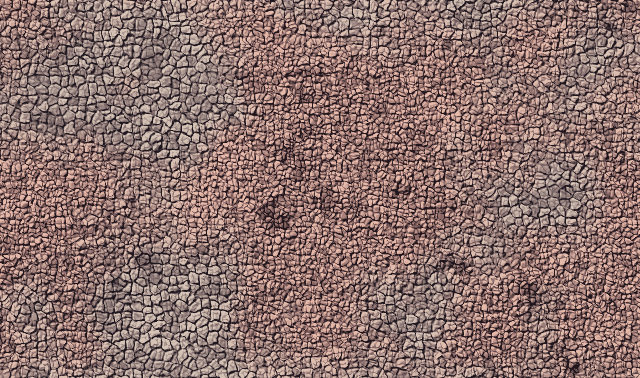
Give the GLSL for this texture, as a Shadertoy shader.

```glsl
const vec3 SHADOW = vec3(0.12, 0.09, 0.115);
const vec3 EARTH = vec3(0.55, 0.45, 0.44);
const vec3 SUNLIT = vec3(0.86, 0.76, 0.70);
const vec3 RUST_TINT = vec3(1.05, 0.96, 0.95);
const vec3 DUST_TINT = vec3(0.97, 1.01, 1.02);
const float EARTH_TONE = 0.58;
const float CLOD_SCALE = 40.0;     // clods per canvas height
const float CRUMB_SCALE = 73.0;    // crumbs per canvas height
const float WARP = 0.007;          // raggedness of the clod outlines
const vec2 LIGHT_DIR = vec2(-0.6, 0.8);
const float RELIEF_STEP = 0.006;
const float SHADOW_STEP = 0.013;

float hash(vec2 p) {
    vec3 q = fract(vec3(p.xyx) * 0.1031);
    q += dot(q, q.yzx + 33.33);
    return fract((q.x + q.y) * q.z);
}

vec2 hash2(vec2 p) {
    return vec2(hash(p), hash(p + 57.3));
}

float noise(vec2 p) {
    vec2 i = floor(p), f = fract(p);
    f = f * f * (3.0 - 2.0 * f);
    return mix(mix(hash(i), hash(i + vec2(1, 0)), f.x),
               mix(hash(i + vec2(0, 1)), hash(i + vec2(1, 1)), f.x), f.y);
}

float fbm(vec2 p) {
    float sum = 0.0, amp = 0.5;
    for (int i = 0; i < 4; i++) {
        sum += amp * noise(p);
        p = mat2(1.6, 1.2, -1.2, 1.6) * p + 11.7;
        amp *= 0.5;
    }
    return sum / 0.9375;
}

// Raised cellular lump: flat top, falling into a crack at the cell border
float lump(vec2 p, float crackWidth) {
    vec2 cell = floor(p), nearestCell = cell;
    float nearest = 9.0, second = 9.0;
    for (int y = -1; y <= 1; y++)
    for (int x = -1; x <= 1; x++) {
        vec2 c = cell + vec2(x, y);
        float d = length(c + 0.1 + 0.8 * hash2(c) - p);
        if (d < nearest) {
            second = nearest;
            nearest = d;
            nearestCell = c;
        } else {
            second = min(second, d);
        }
    }
    float top = 0.5 + 0.5 * hash(nearestCell + 19.0);
    return top * smoothstep(0.0, crackWidth, second - nearest);
}

// Soil height: broad clods mixed with crumbs
float soilHeight(vec2 p, float crumbShare) {
    vec2 bend = vec2(noise(p * 95.0), noise(p * 95.0 + 31.0)) - 0.5;
    vec2 sway = vec2(noise(p * 24.0 + 7.0), noise(p * 24.0 + 43.0)) - 0.5;
    vec2 q = p + WARP * (bend + 1.6 * sway);
    float clods = lump(q * CLOD_SCALE, 0.28);
    float crumbs = lump(q * CRUMB_SCALE + 5.0, 0.38);
    return mix(clods, crumbs, crumbShare) + 0.16 * (noise(p * 150.0) - 0.5);
}

void mainImage(out vec4 fragColor, in vec2 fragCoord) {
    vec2 p = fragCoord / iResolution.y + 3.0;

    // Broad patches: rusty loose soil, grey crust and scattered dark pits
    float rust = smoothstep(0.36, 0.66, fbm(p * 3.2 + 4.0));
    float crust = smoothstep(0.45, 0.75, fbm(p * 3.7 + 23.0)) * (1.0 - rust);
    float pits = smoothstep(0.66, 0.82, fbm(p * 10.0 + 61.0));
    float crumbShare = mix(0.28, 0.55, rust);

    // Sunlight from the relief, with a longer cast shadow
    float height = soilHeight(p, crumbShare);
    float towardLight = soilHeight(p + LIGHT_DIR * RELIEF_STEP, crumbShare);
    float blocker = soilHeight(p + LIGHT_DIR * SHADOW_STEP, crumbShare);
    float slope = height - towardLight;
    float castShadow = smoothstep(0.08, 0.55, blocker - height);

    float tone = 0.20 + 0.83 * height + 0.50 * slope - 0.16 * castShadow;
    tone += 0.16 * (noise(p * 230.0) - 0.5) + 0.22 * (fbm(p * 7.0 + 15.0) - 0.5);
    tone = mix(tone, 0.56, 0.25 * crust) - 0.28 * pits - 0.03 * rust;
    tone = clamp(tone, 0.0, 1.0);

    // Tone ramp and patch tint
    vec3 color = mix(SHADOW, EARTH, smoothstep(0.0, 1.0, tone / EARTH_TONE) * 0.3
                     + 0.7 * min(tone / EARTH_TONE, 1.0));
    color = mix(color, SUNLIT, max(tone - EARTH_TONE, 0.0) / (1.0 - EARTH_TONE));
    color *= mix(DUST_TINT, RUST_TINT, rust);
    fragColor = vec4(color, 1.0);
}
```
